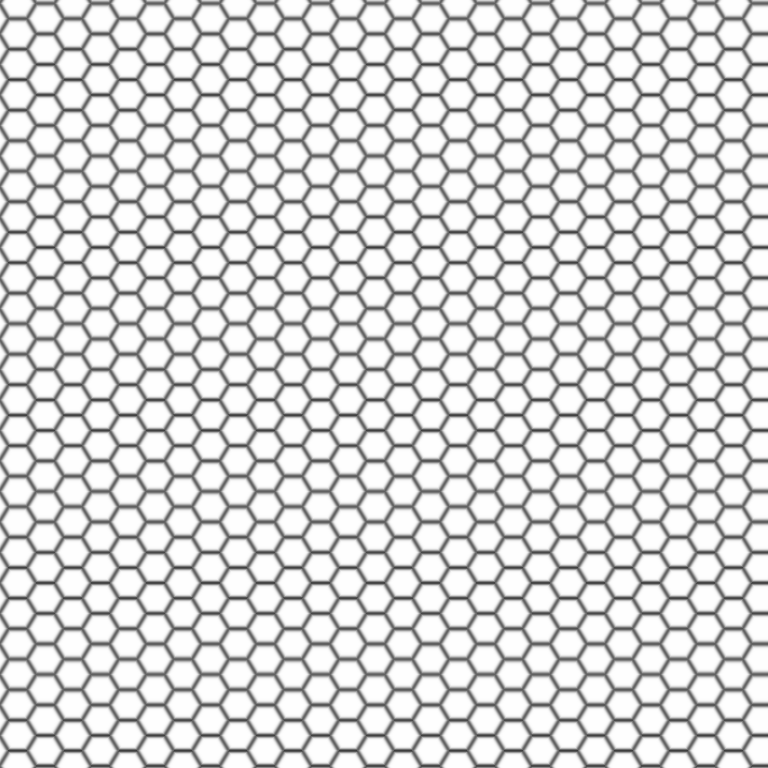
Give the GLSL for this pattern, as a Shadertoy shader.

```glsl
// Honeycomb mesh: soft dark grey lines around flat-topped white hexagons.
// Two interleaved rectangular lattices give the cell centres; wall distances
// become Gaussian strokes, with a slow beat in the horizontal wall strength.
#define REPEATS       vec2(13.95, 25.18)   // lattice periods across and down
#define CENTRE        vec2(0.4891, 0.4594) // centre of one reference cell
#define STROKE_RADIUS 0.00316              // Gaussian radius of a wall
#define SLANT_INK     0.61                 // darkness of slanted walls
#define FLAT_INK      0.69                 // darkness of horizontal walls
#define BEAT_INK      0.07                 // change in horizontal darkness
#define BEAT_WIDTH    0.10                 // relative change in their radius
#define BEAT_ROWS     5.5                  // rows per beat
#define PAPER         0.995

const float TAU = 6.2831853;

// Distances to the horizontal (x) and slanted (y) walls, positive inside.
vec2 wallDistances(vec2 p, vec2 period) {
    vec2 q = abs(p - period * round(p / period));
    vec2 slantNormal = normalize(vec2(period.y / 2.0, period.x / 6.0));
    float flatWall = period.y / 2.0 - q.y;
    float slantWall = dot(slantNormal, vec2(period.x / 3.0, 0.0) - q);
    return vec2(flatWall, slantWall);
}

float stroke(float distance, float radius) {
    float t = distance / radius;
    return exp(-t * t);
}

void mainImage(out vec4 fragColor, in vec2 fragCoord) {
    vec2 p = fragCoord / iResolution.y - CENTRE;
    vec2 period = 1.0 / REPEATS;

    // Keep the lattice whose hexagon contains this point
    vec2 even = wallDistances(p, period);
    vec2 odd = wallDistances(p - period / 2.0, period);
    vec2 walls = min(even.x, even.y) > min(odd.x, odd.y) ? even : odd;

    // Horizontal walls grow darker and crisper at each beat
    float beat = cos(TAU * p.y / (period.y * BEAT_ROWS));
    float radius = max(STROKE_RADIUS, 1.0 / iResolution.y);
    float flatInk = (FLAT_INK + BEAT_INK * beat)
                  * stroke(walls.x, radius * (1.0 - BEAT_WIDTH * beat));
    float slantInk = SLANT_INK * stroke(walls.y, radius);

    float grey = PAPER * (1.0 - max(flatInk, slantInk));
    fragColor = vec4(vec3(grey), 1.0);
}
```
